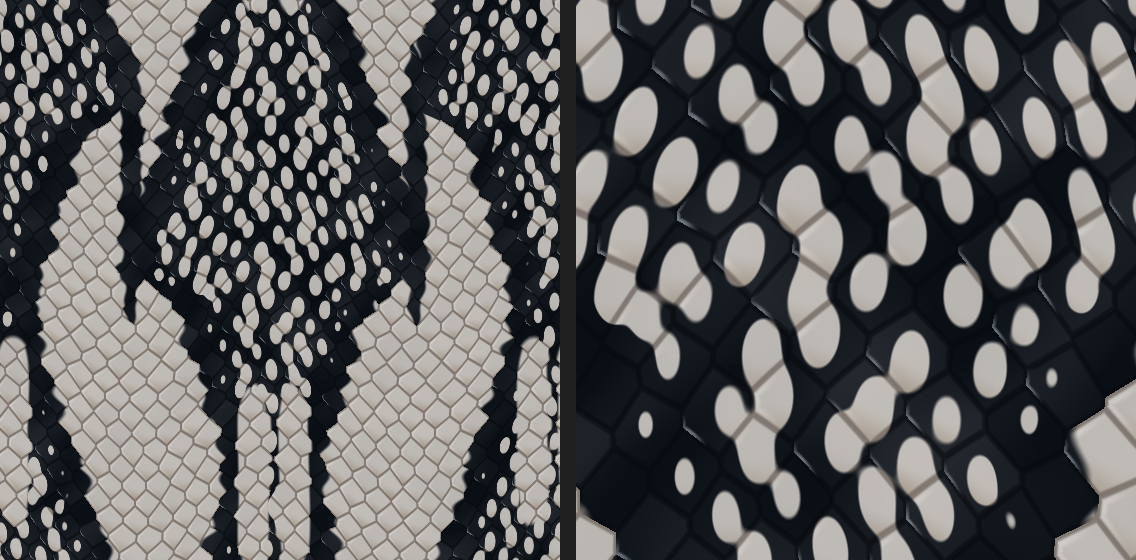
Left, the full canvas; right, a detail of the centre.
Write a Shadertoy shader that draws this texture.

```glsl
// Python skin leather: dark spotted saddles on pale, netted scales; tiles in both axes.
#define SCALES vec2(22.0, 32.0)  // scales across, staggered rows up (even)
#define SADDLE_X 0.488           // centre of the first saddle column
#define COLUMN_SHIFT 0.30        // rise of the second column's saddles
#define ROW_ARCH 0.8             // bend of scale rows over each saddle
#define SNAP 0.5                 // how strongly markings follow the scales
#define SEAM 0.035               // half width of the seams, in scales
#define SOFT 0.0022              // edge softness, in canvas units

const float TAU = 6.2831853;
const vec3 CREAM = vec3(0.745, 0.732, 0.718);
const vec3 TAN = vec3(0.635, 0.585, 0.525);
const vec3 SEAM_BROWN = vec3(0.45, 0.41, 0.385);
const vec3 INK = vec3(0.04, 0.06, 0.085);
const vec3 SLATE = vec3(0.16, 0.175, 0.20);
const vec3 GLINT = vec3(0.56, 0.60, 0.64);

float hash(vec2 p) {
    vec3 a = fract(p.xyx * vec3(0.1031, 0.1030, 0.0973));
    a += dot(a, a.yzx + 33.33);
    return fract((a.x + a.y) * a.z);
}

// Smooth wrapping variation in -1..1
float clouds(vec2 p) {
    p *= TAU;
    return (sin(3.0 * p.x + 2.0 * sin(2.0 * p.y)) + sin(5.0 * p.y + 2.0 * sin(4.0 * p.x))
          + sin(9.0 * p.x - 7.0 * p.y + sin(6.0 * p.y))) / 3.0;
}

float wrappedDistance(float a, float b) {
    return abs(fract(a - b + 0.5) - 0.5);
}

// Half width of a saddle at a height counted downward
float saddleWidth(float down) {
    float t = fract(down + 0.15) - 0.15;
    float rise = 0.124 + 0.32 * t;
    float fall = 0.185 - 0.3 * (t - 0.5) + 0.12 * (1.0 - smoothstep(0.46, 0.55, t));
    return max(0.092, min(rise, fall));
}

// Depth inside the saddles, positive within
float saddleDepth(vec2 p) {
    float down = 1.0 - p.y;
    float first = saddleWidth(down) - wrappedDistance(p.x, SADDLE_X);
    float second = saddleWidth(down + COLUMN_SHIFT) - 0.012
                 - wrappedDistance(p.x, SADDLE_X + 0.5);
    return max(first, second);
}

// Tapered streaks on both flanks of the first column
float streakDepth(vec2 p) {
    float along = (1.0 - p.y - 0.325) / 0.255;
    float side = abs(wrappedDistance(p.x, SADDLE_X) - 0.254);
    return 0.019 * (1.0 - pow(abs(along), 5.0)) - side;
}

// Twin pale bars below each saddle, positive within
float barDepth(vec2 p) {
    float depth = -1.0;
    for (int i = 0; i < 2; i++) {
        float column = float(i);
        float side = wrappedDistance(p.x, SADDLE_X + 0.5 * column);
        float across = (side - 0.036) / 0.029;
        float along = wrappedDistance(1.0 - p.y, 0.855 - 0.085 * column) / 0.168;
        depth = max(depth, 0.029 * (1.0 - sqrt(across * across + pow(along, 6.0))));
    }
    return depth;
}

void mainImage(out vec4 fragColor, in vec2 fragCoord) {
    vec2 uv = fragCoord / iResolution.xy;
    float cloud = clouds(uv);

    // Staggered scale lattice, arched over the saddles
    vec2 q = (uv - vec2(SADDLE_X, 0.0)) * SCALES;
    q.y -= ROW_ARCH * cos(2.0 * TAU * (uv.x - SADDLE_X));
    q.x += 0.12 * sin(TAU * (3.0 * uv.y + 2.0 * uv.x));

    // Nearest two scales, and a blob field for the spots
    vec2 base = floor(q), toScale = vec2(0.0), toNext = vec2(0.0), scaleId = vec2(0.0);
    float nearest = 1e3, second = 1e3, blobs = 0.0;
    for (int j = -2; j <= 2; j++)
    for (int i = -1; i <= 1; i++) {
        vec2 cell = base + vec2(i, j);
        vec2 id = mod(cell, SCALES);
        vec2 jitter = vec2(hash(id + 3.1), hash(id + 17.7)) - 0.5;
        vec2 d = cell + vec2(0.5 * mod(cell.y, 2.0), 0.0) + jitter * vec2(0.14, 0.24) - q;
        vec2 m = d * vec2(1.0, 0.6);
        float dist = dot(m, m);
        if (dist < nearest) {
            second = nearest; toNext = toScale;
            nearest = dist; toScale = d; scaleId = id;
        } else if (dist < second) {
            second = dist; toNext = d;
        }
        vec2 s = (d + 0.25 * jitter) * vec2(1.0, 0.40);
        blobs += mix(0.55, 1.15, hash(id + 41.3)) * exp(-20.0 * dot(s, s));
    }
    float gap = length((toNext - toScale) * vec2(1.0, 0.6));
    float border = (second - nearest) / (2.0 * gap);
    float tone = hash(scaleId + 5.9);

    // Markings with edges stepped along the scales
    vec2 snapped = uv + SNAP * toScale / SCALES;
    snapped.x += 0.004 * sin(TAU * (17.0 * uv.y + 2.0 * uv.x)) + 0.006 * (tone - 0.5);
    float body = saddleDepth(snapped);
    float bars = barDepth(uv + 0.25 * toScale / SCALES);
    float pattern = max(min(body, -bars), streakDepth(mix(uv, snapped, 0.6)));
    float dark = smoothstep(-SOFT, SOFT, pattern);
    float level = mix(1.3, 0.32, smoothstep(0.005, 0.085, saddleDepth(uv))) + 0.05 * cloud;
    float spots = smoothstep(level - 0.05, level + 0.05, blobs);
    dark *= 1.0 - spots;

    // Pale scales: tan lower tips, brown seams, one lit rim
    float seam = 1.0 - smoothstep(SEAM * 0.5, SEAM * 1.7, border);
    float tip = smoothstep(0.05, 0.95, toScale.y + 0.5 * toScale.x);
    vec3 pale = CREAM * (0.98 + 0.05 * tone + 0.015 * cloud);
    pale = mix(pale, TAN, clamp(tip * (0.75 + 0.3 * cloud) + 0.12 * tone, 0.0, 1.0));
    float rim = smoothstep(SEAM, 2.2 * SEAM, border) * (1.0 - smoothstep(0.08, 0.15, border));
    pale += 0.07 * rim * smoothstep(0.0, 0.4, toScale.x);
    pale = mix(pale, SEAM_BROWN, 0.8 * seam);

    // Dark scales: uneven ink with broken glints on the seams
    vec3 inky = mix(INK, SLATE, clamp(0.3 + 0.5 * (tone - 0.5) + 0.35 * cloud, 0.0, 1.0));
    inky = mix(inky, INK * 0.6, 0.6 * seam);
    float glint = seam * step(0.5, tone) * smoothstep(0.2, 0.45, toScale.x)
                * smoothstep(-0.2, 0.3, toScale.y);
    inky = mix(inky, GLINT, 0.75 * glint);

    fragColor = vec4(mix(pale, inky, dark), 1.0);
}
```
